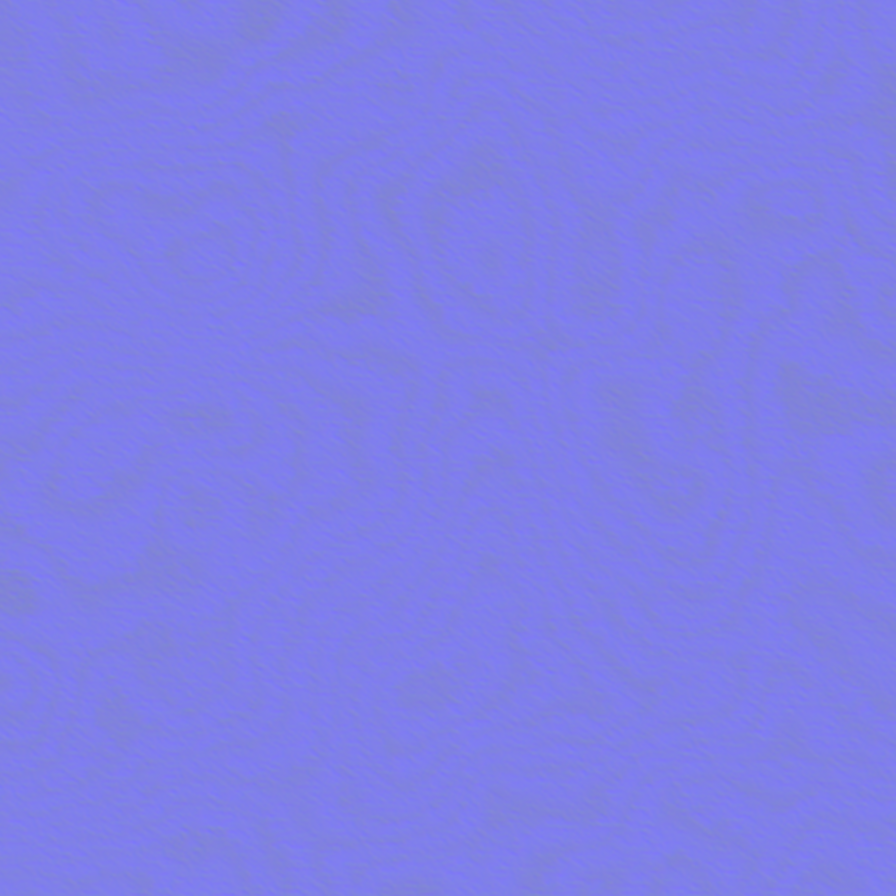
A WebGL 1 fragment shader for this texture map:

```glsl
precision highp float;
// Normal map of a finely grained surface with faint, wandering contour rings.
uniform vec2 u_resolution;

float hash(vec2 p) {
  vec3 q = fract(p.xyx * 0.1031);
  q += dot(q, q.yzx + 33.33);
  return fract((q.x + q.y) * q.z);
}

float valueNoise(vec2 p) {
  vec2 cell = floor(p), f = fract(p);
  f = f * f * (3.0 - 2.0 * f);
  float low = mix(hash(cell), hash(cell + vec2(1.0, 0.0)), f.x);
  float high = mix(hash(cell + vec2(0.0, 1.0)), hash(cell + 1.0), f.x);
  return mix(low, high, f.y);
}

// Broad relief whose level lines become the rings
float relief(vec2 p) {
  return valueNoise(p * 4.0 + 17.0) + 0.35 * valueNoise(p * 9.0 + 41.0)
       + 0.06 * valueNoise(p * 24.0 + 73.0);
}

// Short fibres stretched along a direction given in radians
float fibres(vec2 p, float angle, vec2 density) {
  vec2 along = vec2(cos(angle), sin(angle));
  vec2 q = vec2(dot(p, along), dot(p, vec2(-along.y, along.x)));
  return valueNoise(q * density + 300.0) - 0.5;
}

// Fine surface height: slanted fibres, level fibres and specks
float grain(vec2 p) {
  return 0.75 * fibres(p, -0.6, vec2(85.0, 210.0))
       + 0.6 * fibres(p, -0.05, vec2(70.0, 240.0))
       + 0.35 * fibres(p, 0.3, vec2(250.0));
}

void main() {
  vec2 uv = gl_FragCoord.xy / u_resolution;

  // Fine relief and its tilt
  float fine = grain(uv);
  vec2 tilt = vec2(grain(uv + vec2(0.002, 0.0)), grain(uv + vec2(0.0, 0.002))) - fine;

  // Rings: boldest where the broad relief is flat, ragged at the edges
  float height = relief(uv);
  vec2 slope = vec2(relief(uv + vec2(0.002, 0.0)), relief(uv + vec2(0.0, 0.002))) - height;
  float steepness = length(slope) / 0.002;
  float ring = 0.5 + 0.5 * cos(6.2832 * (height * 11.0 + 0.16 * fine));
  float strength = mix(0.6, 1.2, valueNoise(uv * 3.0 + 90.0)) / (1.0 + 0.06 * steepness * steepness);
  float shade = ring * ring * strength;

  // Encode the normal: dull blue in rings and fibre furrows
  float blue = 0.922 - 0.065 * shade + 0.05 * fine - 0.04 * tilt.y;
  float red = 0.5 + 0.05 * tilt.x;
  float green = 0.5 - 0.18 * (blue - 0.91) + 0.04 * tilt.y;
  gl_FragColor = vec4(red, green, blue, 1.0);
}
```
